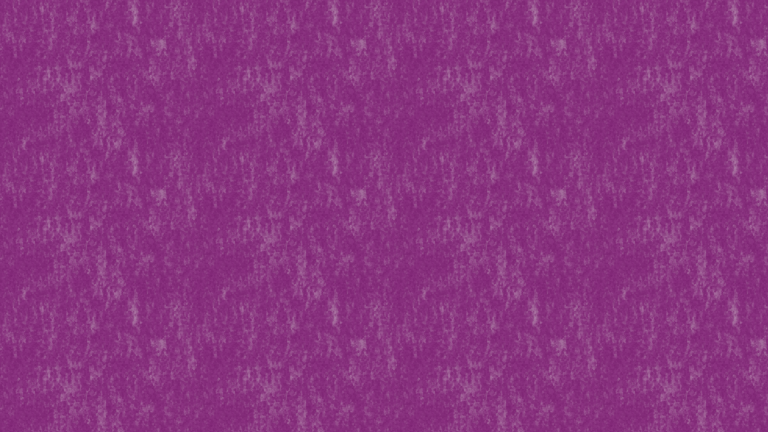
Write a Shadertoy shader that draws this texture.

```glsl
const vec2 REPEATS = vec2(3.84, 2.88);          // tiles across and down
const vec3 DYE = vec3(0.529, 0.190, 0.489);
const vec3 WORN = vec3(0.635, 0.420, 0.605);
const vec3 TONE_SHIFT = vec3(0.04, 0.08, 0.04);
const vec2 CLOUD_CELLS = vec2(11.0, 7.0);       // noise cells per tile
const vec2 STREAK_CELLS = vec2(60.0, 13.0);
const vec2 FLECK_CELLS = vec2(100.0, 56.0);
const vec2 GRAIN_CELLS = vec2(128.0, 96.0);
const vec2 WEAR_RANGE = vec2(0.43, 1.14);
const float PATCH_WEAR = 0.23;
const float COLUMN_WEAR = 0.020;
const float GRAIN_DEPTH = 0.05;
const float TAU = 6.2831853;

// Rubbed patches in tile units: centre, radius
const int PATCH_COUNT = 6;
const vec4 PATCHES[PATCH_COUNT] = vec4[](
    vec4(0.59, 0.20, 0.032, 0.19),
    vec4(0.67, 0.87, 0.022, 0.06),
    vec4(0.80, 0.71, 0.040, 0.06),
    vec4(0.46, 0.86, 0.028, 0.06),
    vec4(0.32, 0.43, 0.035, 0.05),
    vec4(0.25, 0.55, 0.080, 0.012));

vec3 hash3(vec2 cell) {
    vec3 q = fract(cell.xyx * vec3(0.1031, 0.1030, 0.0973));
    q += dot(q, q.yxz + 33.33);
    return fract((q.xxy + q.yzz) * q.zyx);
}

// Smooth cellular noise that wraps at the tile edge
float cellNoise(vec2 p, vec2 cells) {
    vec2 g = p * cells;
    vec2 home = floor(g);
    vec2 sum = vec2(0.0);
    for (int y = -1; y <= 1; y++) {
        for (int x = -1; x <= 1; x++) {
            vec2 cell = home + vec2(x, y);
            vec3 rnd = hash3(mod(cell, cells) + cells);
            vec2 d = cell + 0.15 + 0.7 * rnd.xy - g;
            sum += vec2(rnd.z, 1.0) * exp(-5.0 * dot(d, d));
        }
    }
    return sum.x / sum.y;
}

float patchWear(vec2 p) {
    float wear = 0.0;
    for (int i = 0; i < PATCH_COUNT; i++) {
        vec2 d = (fract(p - PATCHES[i].xy + 0.5) - 0.5) / PATCHES[i].zw;
        wear = max(wear, exp(-dot(d, d)));
    }
    return wear;
}

void mainImage(out vec4 fragColor, in vec2 fragCoord) {
    vec2 uv = fragCoord / iResolution.xy;
    vec2 p = fract((uv - vec2(0.0, 1.0)) * REPEATS);

    // Ragged bending of the vertical streaks
    vec2 bent = p + 0.003 * vec2(sin(TAU * (3.0 * p.y + p.x)), sin(TAU * 9.0 * p.x));

    // Layered cloth tone
    float tone = 0.24 * cellNoise(p, CLOUD_CELLS)
               + 0.41 * cellNoise(bent, STREAK_CELLS)
               + 0.35 * cellNoise(p, FLECK_CELLS);
    float grain = cellNoise(p, GRAIN_CELLS) - 0.5;

    // Wear gathers in the tile's middle column and in the patches
    float rubbed = tone + 0.12 * grain + PATCH_WEAR * patchWear(p)
                 - COLUMN_WEAR * cos(TAU * (p.x - 0.04));
    float wear = smoothstep(WEAR_RANGE.x, WEAR_RANGE.y, rubbed);

    vec3 color = mix(DYE, WORN, wear);
    color += TONE_SHIFT * (tone - 0.5) + GRAIN_DEPTH * grain;
    fragColor = vec4(color, 1.0);
}
```
